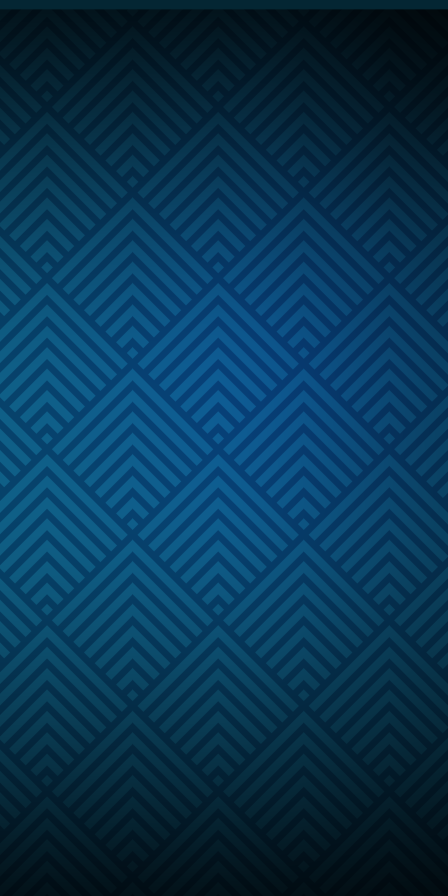
A Shadertoy shader for this pattern:

```glsl
// Coverage of a nested chevron stack inside one unit cell, bottom corner at the origin
float chevrons(vec2 cell, float blur) {
    float band = abs(fract(8.0 * max(cell.x, cell.y)) - 0.5) / 8.0;
    float stripe = 1.0 - smoothstep(-blur, blur, band - 0.0345);
    float inset = smoothstep(-blur, blur, min(cell.x, cell.y) - 0.029);
    return stripe * inset;
}

// Soft light: bright middle, dark ends, dimmer to the right
float lighting(vec2 uv) {
    float vertical = smoothstep(-0.17, 0.45, 0.5 - abs(uv.y - 0.5));
    float side = 1.0 - 0.32 * smoothstep(0.45, 1.1, uv.x);
    float topCorner = 1.0 - 0.3 * smoothstep(0.6, 1.0, uv.x) * smoothstep(0.7, 1.0, uv.y);
    return vertical * side * topCorner;
}

void mainImage(out vec4 fragColor, in vec2 fragCoord) {
    vec2 uv = fragCoord / iResolution.xy;

    // Diagonal lattice of diamonds
    vec2 p = (fragCoord - 0.5 * iResolution.xy) / iResolution.x;
    vec2 q = (p - vec2(-0.013, -0.003)) / 0.382;
    vec2 cell = fract(vec2(q.y + q.x, q.y - q.x));
    float light = chevrons(cell, 2.6 / iResolution.x);

    // Teal ground with a blue glow right of the middle
    vec2 glowOffset = (uv - vec2(0.68, 0.6)) / vec2(0.48, 0.26);
    float glow = exp(-dot(glowOffset, glowOffset));
    vec3 ground = mix(vec3(0.025, 0.26, 0.41), vec3(0.03, 0.25, 0.48), glow);
    vec3 stripe = mix(vec3(0.06, 0.375, 0.52), vec3(0.055, 0.36, 0.59), glow);
    vec3 color = mix(ground, stripe, light) * lighting(uv);

    // Flat strip along the top edge
    float pixel = 1.0 / iResolution.y;
    float strip = smoothstep(-pixel, pixel, uv.y - 0.9896);
    color = mix(color, vec3(0.015, 0.15, 0.2), strip);

    fragColor = vec4(color, 1.0);
}
```
